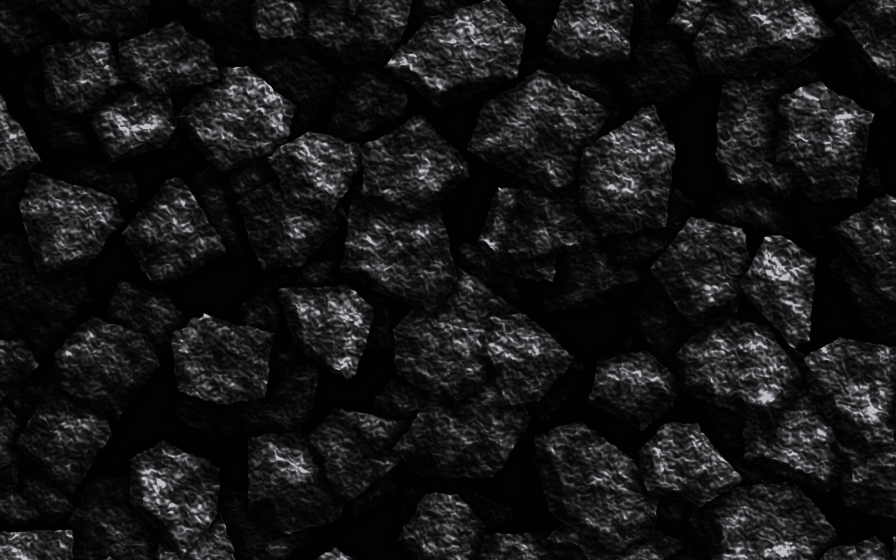
Write a WebGL 2 fragment shader that draws this texture.

```glsl
#version 300 es
precision highp float;
// Heap of dark, angular crushed stones with rough, faceted faces and black gaps.

#define CELL 0.188        // spacing of the stones, in canvas heights
#define JITTER 0.34       // scatter of stone centres, in cells
#define SIDES 6           // flanks around each stone
#define CAPS 3            // tilted faces on top of each stone
#define STONE_TONE 0.145  // brightness of the upper stones
#define BACK_TONE 0.036   // brightness of the stones lying deeper
#define GAP_TONE 0.008    // brightness of the empty gaps
#define GRAIN_SCALE 14.0  // coarsest surface noise, per canvas height
#define MOTTLE 1.45       // contrast of the light and dark patches
#define RELIEF 3.6        // contrast of the small bumps
#define SHADOW_WIDTH 0.03 // reach of the contact shadow
#define TINT vec3(0.985, 0.99, 1.025)

uniform vec2 u_resolution;
out vec4 fragColor;

const vec3 LIGHT = normalize(vec3(0.22, 0.55, 0.75));
const float TAU = 6.28319;
const uint MIXER = 1664525u;

vec2 hash2(vec2 p) {
    uvec2 q = uvec2(ivec2(floor(p))) * MIXER + 12345u;
    for (int i = 0; i < 2; i++) {
        q.x += q.y * MIXER;
        q.y += q.x * MIXER;
        q ^= q >> 16u;
    }
    return vec2(q & 65535u) / 65536.0;
}

float cornerSlope(vec2 cell, vec2 offset) {
    float angle = TAU * hash2(cell).x;
    return dot(vec2(cos(angle), sin(angle)), offset);
}

float gradientNoise(vec2 p) {
    vec2 i = floor(p), f = p - i;
    vec2 u = f * f * f * (f * (f * 6.0 - 15.0) + 10.0);
    vec2 e = vec2(1.0, 0.0);
    float low = mix(cornerSlope(i, f), cornerSlope(i + e, f - e), u.x);
    float high = mix(cornerSlope(i + e.yx, f - e.yx), cornerSlope(i + 1.0, f - 1.0), u.x);
    return mix(low, high, u.y);
}

float roughness(vec2 p) {
    float sum = 0.0, amplitude = 1.0;
    for (int i = 0; i < 4; i++) {
        sum += amplitude * gradientNoise(p);
        p = mat2(1.68, 1.26, -1.26, 1.68) * p + 7.3;
        amplitude *= 0.7;
    }
    return sum;
}

// Mottling, bumps and pale veins of a stone face
float stoneSurface(vec2 p) {
    float patches = roughness(p * GRAIN_SCALE);
    float bump = patches - roughness((p + LIGHT.xy * 0.006) * GRAIN_SCALE);
    float vein = pow(1.0 - min(abs(gradientNoise(p * 19.0 + patches * 0.6)), 1.0), 24.0);
    return exp(MOTTLE * patches + RELIEF * bump) + 0.9 * vein * smoothstep(-0.1, 0.5, patches);
}

// x: distance inside the outline, y: brightness
vec2 stone(vec2 p, vec2 id, float pixel) {
    vec2 shape = hash2(id * 16.0 + 9.0), look = hash2(id * 16.0 + 11.0);
    float radius = CELL * mix(0.36, 0.57, shape.x);
    float stretch = mix(1.0, 1.32, shape.y), turn = TAU * look.x;
    float inside = 1.0, light = 0.0, total = 0.0;

    for (int i = 0; i < SIDES + CAPS; i++) {
        vec2 h = hash2(id * 16.0 + vec2(float(i), 3.0));
        vec2 k = hash2(id * 16.0 + vec2(float(i), 5.0));
        float angle = TAU * (float(i) + 0.7 * (h.x - 0.5)) / float(SIDES);
        vec2 dir = vec2(cos(angle), sin(angle));
        float height, slope;
        if (i < SIDES) {
            float reach = radius * length(dir * vec2(stretch, 1.0 / stretch)) * mix(0.8, 1.14, h.y);
            dir = mat2(cos(turn), sin(turn), -sin(turn), cos(turn)) * dir;
            float d = reach - dot(dir, p);
            inside = min(inside, d);
            slope = mix(0.6, 2.6, k.x);
            height = slope * d;
        } else {
            dir = vec2(cos(TAU * h.x), sin(TAU * h.x));
            slope = 0.5 * k.x;
            height = radius * mix(0.45, 0.6, h.y) - slope * dot(dir, p);
        }
        // The lowest plane is the visible face; a steep weight keeps its edges smooth
        float weight = exp(clamp(-60.0 * height / radius, -70.0, 70.0));
        float lit = max(dot(normalize(vec3(dir * slope, 1.0)), LIGHT), 0.0);
        light += weight * (0.2 + 1.1 * lit) * mix(0.7, 1.3, k.y);
        total += weight;
    }
    if (inside < -pixel) return vec2(inside, 0.0);

    // Worn ridges, where two faces weigh alike, and the outline catch a little more light
    float rim = exp(-inside / 0.004) * 0.25;
    float fade = mix(0.6, 1.0, smoothstep(0.0, 0.35 * radius, inside));
    float tone = mix(0.6, 1.35, look.y) * (light / max(total, 1e-30)) * (fade + rim);
    return vec2(inside, tone * stoneSurface(p + 30.0 * look));
}

void main() {
    float pixel = 1.0 / u_resolution.y;
    vec2 p = gl_FragCoord.xy * pixel;

    // Chipped outlines
    vec2 q = p + 0.006 * vec2(gradientNoise(p * 24.0), gradientNoise(p * 24.0 + 40.0));
    q += 0.004 * vec2(gradientNoise(p * 75.0), gradientNoise(p * 75.0 + 90.0));

    // Paint deep stones first, then the upper ones, each shading what lies below
    float value = GAP_TONE;
    for (int layer = 0; layer < 2; layer++) {
        float tone = layer == 0 ? BACK_TONE : STONE_TONE;
        vec2 grid = q / CELL + float(layer) * vec2(0.45, 0.6);
        for (int y = -1; y <= 1; y++) {
            float row = floor(grid.y) + float(y);
            float shift = 0.5 * mod(row, 2.0);
            for (int x = -1; x <= 1; x++) {
                vec2 cell = vec2(floor(grid.x - shift) + float(x), row);
                vec2 id = cell + 57.0 * float(layer);
                vec2 centre = cell + vec2(shift, 0.0) + 0.5 + 2.0 * JITTER * (hash2(id * 16.0 + 13.0) - 0.5);
                vec2 s = stone((grid - centre) * CELL, id, pixel);
                value *= mix(0.15, 1.0, smoothstep(0.0, SHADOW_WIDTH, -s.x));
                value = mix(value, tone * s.y, smoothstep(-pixel, pixel, s.x));
            }
        }
    }
    fragColor = vec4(TINT * clamp(value, 0.004, 0.75), 1.0);
}
```
